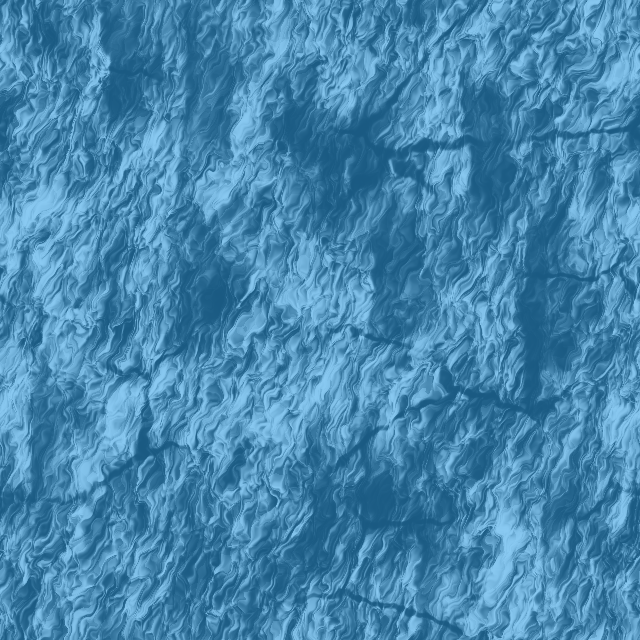
Give the GLSL for this texture, as a Shadertoy shader.

```glsl
// Weathered blue rock face: ridged noise and cellular chips lit from the upper
// left, with shadowed hollows, broken cracks and a logistic tone curve.
// Every layer lives on a sheared lattice of whole cells, so the canvas tiles.

const vec2 LIGHT = vec2(-0.86, 0.4);

// Whole cells by which the grain leans right over the canvas height
float lean(vec2 grid) {
    return floor(0.13 * grid.x);
}

// Two random values per lattice cell, wrapped at the canvas borders
vec2 hash2(vec2 cell, vec2 grid, float seed) {
    cell.x += lean(grid) * floor((cell.y + 0.5) / grid.y);
    cell = floor(mod(cell + 0.5, grid));
    vec3 v = fract((cell.xyx + seed * 17.0) * vec3(0.1031, 0.1030, 0.0973));
    v += dot(v, v.yzx + 33.33);
    return fract((v.xx + v.yz) * v.zy);
}

vec2 lattice(vec2 p, vec2 grid) {
    return p * grid - vec2(lean(grid) * p.y, 0.0);
}

float corner(vec2 cell, vec2 offset, vec2 f, vec2 grid, float seed) {
    return dot(hash2(cell + offset, grid, seed) * 2.0 - 1.0, f - offset);
}

// Gradient noise with a spread of about one
float noise(vec2 p, vec2 grid, float seed) {
    vec2 q = lattice(p, grid), c = floor(q), f = q - c;
    vec2 u = f * f * f * (f * (f * 6.0 - 15.0) + 10.0);
    float low = mix(corner(c, vec2(0, 0), f, grid, seed),
                    corner(c, vec2(1, 0), f, grid, seed), u.x);
    float high = mix(corner(c, vec2(0, 1), f, grid, seed),
                     corner(c, vec2(1, 1), f, grid, seed), u.x);
    return 4.5 * mix(low, high, u.y);
}

// Cellular noise: offset from the nearest point, then the two least distances
vec4 cellular(vec2 p, vec2 grid, float seed) {
    vec2 q = lattice(p, grid), c = floor(q);
    vec4 best = vec4(0.0, 0.0, 9.0, 9.0);
    for (int y = -1; y <= 1; y++)
    for (int x = -1; x <= 1; x++) {
        vec2 cell = c + vec2(x, y);
        vec2 d = q - cell - hash2(cell, grid, seed);
        float r = length(d);
        if (r < best.z) best = vec4(d, r, best.z);
        else best.w = min(best.w, r);
    }
    return best;
}

// Sharp ridges seen as the height difference along the light
float ridgeLight(vec2 p, vec2 grid, float seed) {
    vec2 reach = LIGHT * 0.2 / grid;
    return abs(noise(p + reach, grid, seed)) - abs(noise(p - reach, grid, seed));
}

// Cone-shaped chips, bright on the side that faces the light
float chipLight(vec2 p, vec2 grid, float seed) {
    vec4 chip = cellular(p, grid, seed);
    return dot(chip.xy, LIGHT) / (chip.z + 0.15);
}

// Scattered shadows: crisp on the left, fading out to the right
float hollows(vec2 p, vec2 grid, float seed) {
    vec2 q = lattice(p, grid), c = floor(q);
    float shade = 0.0;
    for (int y = -1; y <= 1; y++)
    for (int x = -1; x <= 1; x++) {
        vec2 cell = c + vec2(x, y);
        vec2 d = q - cell - hash2(cell, grid, seed);
        d.x += 0.3 * d.y * d.y;
        float fade = max(1.0 - d.x, 0.0);
        float strength = smoothstep(0.3, 0.85, hash2(cell, grid, seed + 1.0).x);
        shade = max(shade, strength * smoothstep(0.0, 0.07, d.x) * fade * fade
                           * (1.0 - smoothstep(0.15, 0.75, abs(d.y))));
    }
    return shade;
}

vec2 warp(vec2 p, vec2 grid, float seed) {
    return vec2(noise(p, grid, seed), noise(p, grid, seed + 1.0));
}

void mainImage(out vec4 fragColor, in vec2 fragCoord) {
    vec2 uv = fragCoord / iResolution.xy;

    // Bend the broad forms, then fray them
    vec2 p = uv + 0.010 * warp(uv, vec2(5, 4), 1.0);
    vec2 rough = p + 0.0035 * warp(uv, vec2(24, 20), 3.0)
                   + 0.0020 * warp(uv, vec2(70, 54), 5.0);

    // Broad light and dark areas
    float broad = 0.38 * noise(p, vec2(5, 4), 7.0)
                + 0.38 * noise(rough, vec2(12, 7), 8.0)
                + 0.34 * noise(rough, vec2(28, 16), 9.0);

    // Fine relief: each layer of ridges breaks up the next finer one
    float relief = 0.45 * chipLight(rough, vec2(30, 17), 15.0)
                 + 0.55 * chipLight(rough, vec2(64, 38), 16.0);
    vec2 q = rough, grid = vec2(14, 8);
    for (float i = 0.0; i < 5.0; i++) {
        float ridge = ridgeLight(q, grid, 10.0 + i);
        relief += (0.32 + 0.07 * i) * ridge;
        q += 0.14 * ridge / grid;
        grid = floor(grid * 1.7);
    }

    // Cracks follow cell borders and die out in places
    vec4 slab = cellular(rough, vec2(3, 5), 17.0);
    float crack = (1.0 - smoothstep(0.012, 0.05, slab.w - slab.z))
                * smoothstep(-0.1, 0.7, noise(uv, vec2(4, 4), 18.0));

    float hollow = hollows(rough, vec2(6, 4), 19.0);
    float light = 0.22 + broad + relief * (1.0 - 0.65 * hollow)
                - 1.8 * hollow - 1.7 * crack;

    // Logistic curve from deep to pale blue
    float tone = 0.10 + 0.44 / (1.0 + exp(0.48 - 1.6 * light));
    fragColor = vec4(tone + vec3(0.0, 0.252, 0.41), 1.0);
}
```
